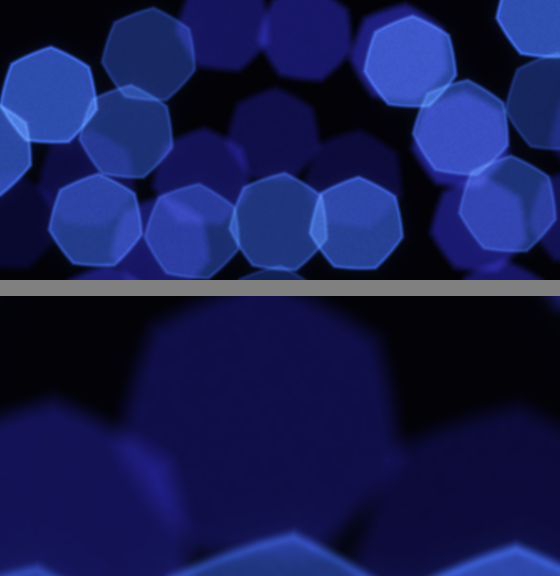
Top: the whole. Bottom: its middle third, enlarged.
Write a Shadertoy shader that draws this background.

```glsl
#define CLUSTERS 6
#define DISCS_PER_CLUSTER 5
#define SHARP_CLUSTERS 3
#define CLUSTER_SPREAD 0.42
#define DISC_RADIUS 0.163
#define BLADES 7.0
#define BLADE_CURVE 0.25
#define SHARP_EDGE 0.009
#define SOFT_EDGE 0.020
#define RIM_GAIN 0.34
#define GRAIN 0.05

const float TAU = 6.2831853;
const float GOLDEN_ANGLE = 2.4;
const vec3 BACKDROP = vec3(0.008, 0.008, 0.028);
const vec3 AZURE_DIM = vec3(0.055, 0.105, 0.28);
const vec3 AZURE_BRIGHT = vec3(0.18, 0.31, 0.70);
const vec3 INDIGO_DIM = vec3(0.020, 0.015, 0.13);
const vec3 INDIGO_BRIGHT = vec3(0.11, 0.11, 0.50);

vec2 hash22(vec2 p) {
    vec3 q = fract(p.xyx * vec3(0.1031, 0.1030, 0.0973));
    q += dot(q, q.yzx + 33.33);
    return fract((q.xx + q.yz) * q.zy);
}

float valueNoise(vec2 p) {
    vec2 cell = floor(p), f = fract(p);
    f = f * f * (3.0 - 2.0 * f);
    float low = mix(hash22(cell).x, hash22(cell + vec2(1, 0)).x, f.x);
    float high = mix(hash22(cell + vec2(0, 1)).x, hash22(cell + vec2(1, 1)).x, f.x);
    return mix(low, high, f.y);
}

// Distance to a lens aperture: a polygon with slightly bowed sides
float apertureDistance(vec2 p, float radius, float tilt) {
    float sector = TAU / BLADES;
    float angle = mod(atan(p.x, p.y) - tilt, sector) - 0.5 * sector;
    return length(p) * mix(cos(angle), 1.0, BLADE_CURVE) - radius;
}

// Clusters step across the canvas; their discs follow a jittered spiral
vec2 discCentre(float cluster, float member, vec2 jitter, float aspect) {
    vec2 centre = fract(vec2(0.165, 0.52) + cluster * vec2(0.35, 0.55));
    centre.x *= aspect;
    float reach = CLUSTER_SPREAD * sqrt((member + 0.5) / float(DISCS_PER_CLUSTER));
    float angle = member * GOLDEN_ANGLE + cluster * 2.0;
    return centre + reach * vec2(cos(angle), sin(angle)) + 0.05 * (jitter - 0.5);
}

// Light of one disc: even body, bright rim and faint halo when in focus
vec3 discLight(float dist, float level, bool sharp, float pixel) {
    float edge = max(sharp ? SHARP_EDGE : SOFT_EDGE, pixel);
    float body = 1.0 - smoothstep(-edge, edge, dist);
    if (!sharp) return mix(INDIGO_DIM, INDIGO_BRIGHT, level) * body;

    float rimOffset = (dist + 0.006) / 0.006;
    float rim = RIM_GAIN * exp(-rimOffset * rimOffset);
    float halo = 0.14 * (1.0 - body) * exp(-max(dist, 0.0) / 0.018);
    return mix(AZURE_DIM, AZURE_BRIGHT, level) * (body + rim + halo);
}

void mainImage(out vec4 fragColor, in vec2 fragCoord) {
    vec2 uv = fragCoord / iResolution.y;
    float aspect = iResolution.x / iResolution.y;
    float pixel = 1.0 / iResolution.y;
    vec3 color = BACKDROP;

    for (int c = 0; c < CLUSTERS; c++) {
        for (int m = 0; m < DISCS_PER_CLUSTER; m++) {
            float index = float(c * DISCS_PER_CLUSTER + m);
            vec2 random = hash22(vec2(index, 7.0));
            vec2 centre = discCentre(float(c), float(m), random, aspect);
            float radius = DISC_RADIUS * mix(0.97, 1.04, random.x);
            float tilt = 0.08 + 0.10 * (random.y - 0.5);
            float dist = apertureDistance(uv - centre, radius, tilt);
            float level = pow(fract(0.3 + index * 0.618), 0.8);
            vec3 light = discLight(dist, level, c < SHARP_CLUSTERS, pixel);

            // Screen blend keeps overlaps bright without clipping
            color = 1.0 - (1.0 - color) * (1.0 - min(light, 1.0));
        }
    }

    // Faint mottling
    color *= 1.0 + GRAIN * (valueNoise(uv * 110.0) - 0.5);
    fragColor = vec4(color, 1.0);
}
```
